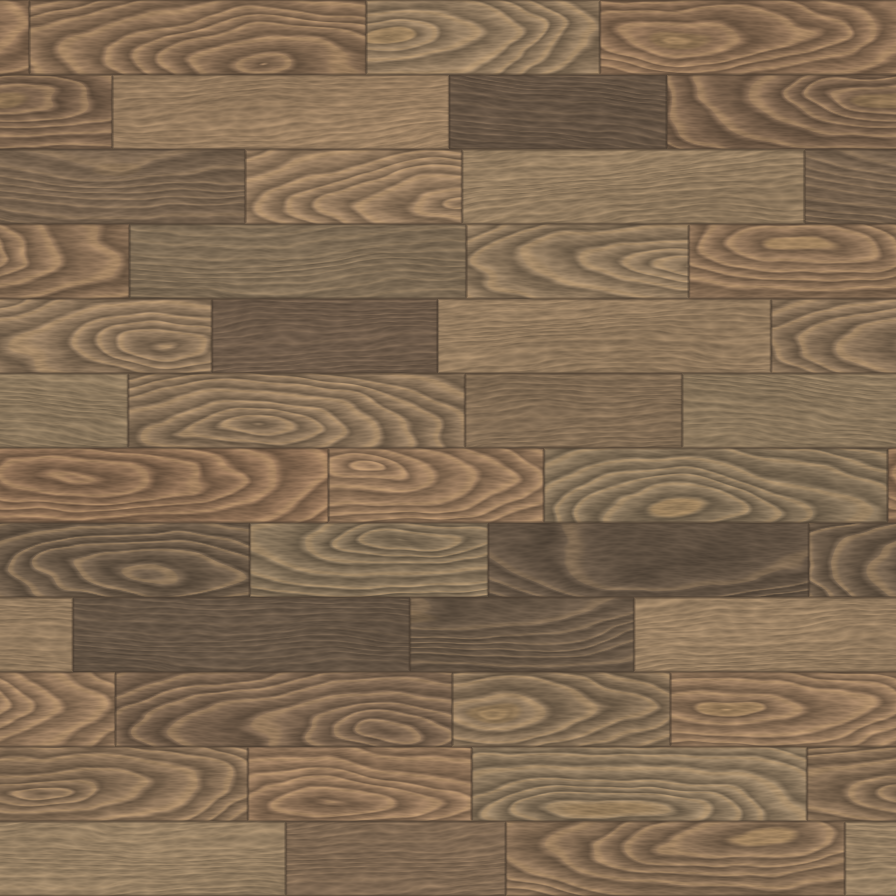
This texture is drawn by a WebGL 1 fragment shader. Its source:

```glsl
precision highp float;
// Smoked oak parquet: twelve rows of three staggered strips with varied grain.
uniform vec2 u_resolution;

const float ROWS = 12.0;
const float LONG_STRIP = 0.376;
const float SHORT_STRIP = 0.255;
const float JOINT_WIDTH = 0.018; // in row heights

const vec3 GREIGE = vec3(0.535, 0.465, 0.365);
const vec3 RUSSET = vec3(0.575, 0.445, 0.335);
const vec3 SMOKED = vec3(0.370, 0.310, 0.255);
const vec3 SAPWOOD = vec3(0.670, 0.545, 0.385);
const vec3 JOINT = vec3(0.270, 0.220, 0.175);

float hash(vec2 p) {
  vec3 q = fract(p.xyx * vec3(0.1031, 0.1030, 0.0973));
  q += dot(q, q.yzx + 33.33);
  return fract((q.x + q.y) * q.z);
}

// Layered, rotated sines: soft bends in the grain, about -0.9 to 0.9.
float waves(vec2 p, float seed) {
  float sum = 0.0;
  float amp = 0.5;
  for (int i = 0; i < 4; i++) {
    sum += amp * sin(p.x + seed + 1.3 * sin(p.y + seed * 1.7));
    p = mat2(0.8, 0.6, -0.6, 0.8) * p * 1.9;
    amp *= 0.5;
    seed += 1.9;
  }
  return sum;
}

// Cellular noise: distance to the nearest scattered point.
float cells(vec2 p, float seed) {
  vec2 cell = floor(p);
  float nearest = 1.5;
  for (int j = -1; j <= 1; j++) {
    for (int i = -1; i <= 1; i++) {
      vec2 c = cell + vec2(float(i), float(j));
      vec2 point = c + vec2(hash(c + seed), hash(c + seed + 47.3));
      nearest = min(nearest, distance(p, point));
    }
  }
  return nearest;
}

// Growth ring: slow rise to a pale crest, then a quick smooth drop.
float ring(float t) {
  t = fract(t);
  return t * (1.0 - smoothstep(0.72, 1.0, t)) / 0.72;
}

// Colour of one strip; p is measured in row heights from the strip's centre.
vec3 wood(vec2 p, vec2 id) {
  float seed = 40.0 * hash(id + 3.1);
  float figured = smoothstep(0.48, 0.68, hash(id + 11.7));
  float smoky = smoothstep(0.62, 0.95, hash(id + 23.9));
  float bend = waves(p * vec2(0.9, 2.4), seed);

  // Straight grain and oval cathedral grain share one height field.
  float slope = 0.16 * (hash(id + 31.3) - 0.5);
  float straight = p.y + slope * p.x + 0.13 * bend;
  vec2 heart = vec2(3.4, 0.7) * (vec2(hash(id + 5.5), hash(id + 7.9)) - 0.5);
  vec2 q = (p - heart) * vec2(0.26, 1.0);
  q += 0.13 * vec2(bend, waves(p.yx * vec2(2.0, 1.1), seed + 8.0));
  float oval = length(q);
  float field = mix(straight, oval, figured);
  field += 0.035 * sin(field * 11.0 + seed);
  float crest = ring(field * mix(11.0, 7.5, figured) + seed);

  // Base tone, broad staining and ring contrast.
  vec3 color = mix(GREIGE, RUSSET, hash(id + 17.2));
  color = mix(color, SMOKED, 0.85 * smoky + 0.22 * figured * (1.0 - smoky));
  color *= 0.95 + 0.12 * hash(id + 29.4);
  color *= 1.0 + 0.07 * waves(p * vec2(0.7, 3.0), seed + 15.0);
  color *= 1.0 + mix(0.13, 0.38, figured) * (crest - 0.42);
  float paleLine = smoothstep(0.72, 0.98, crest);
  color = mix(color, SAPWOOD, paleLine * mix(0.08, 0.36, figured));

  // Occasional pale island at the heart of a figured strip.
  float island = 1.0 - smoothstep(0.09, 0.13, oval);
  island *= figured * step(0.45, hash(id + 37.6));
  color = mix(color, SAPWOOD * (0.86 + 0.1 * crest), 0.65 * island);

  // Long pores and fine fibres follow the grain.
  vec2 along = vec2(p.x, mix(straight, p.y + 0.08 * bend, figured));
  float pores = cells(along * vec2(2.2, 13.0), seed);
  float fibres = cells(along * vec2(5.0, 27.0), seed + 9.0);
  color *= 1.0 + 0.15 * (pores - 0.45) + 0.17 * (fibres - 0.45);
  return color;
}

void main() {
  vec2 uv = gl_FragCoord.xy / u_resolution;
  float y = (1.0 - uv.y) * ROWS;
  float row = floor(y);

  // Each row holds long, short, long, shifted and wrapped around the edge.
  float shift = 0.3 * (hash(vec2(row, 61.0)) - 0.5);
  float x = fract(uv.x - shift);
  float jointA = LONG_STRIP;
  float jointB = jointA + SHORT_STRIP + 0.03 * (hash(vec2(row, 83.0)) - 0.5);
  float strip = step(jointA, x) + step(jointB, x);
  float left = strip < 0.5 ? 0.0 : (strip < 1.5 ? jointA : jointB);
  float right = strip < 0.5 ? jointA : (strip < 1.5 ? jointB : 1.0);

  vec2 p = vec2((x - 0.5 * (left + right)) * ROWS, fract(y) - 0.5);
  vec2 halfSize = vec2(0.5 * (right - left) * ROWS, 0.5);
  vec3 color = wood(p, vec2(strip * 7.0 + 1.0, row + 2.0));

  // Hairline joints, softened over about one pixel.
  vec2 inset = halfSize - abs(p);
  float soft = ROWS / u_resolution.y;
  float joint = 1.0 - smoothstep(0.0, JOINT_WIDTH + soft, min(inset.x, inset.y));
  gl_FragColor = vec4(mix(color, JOINT, 0.6 * joint), 1.0);
}
```
